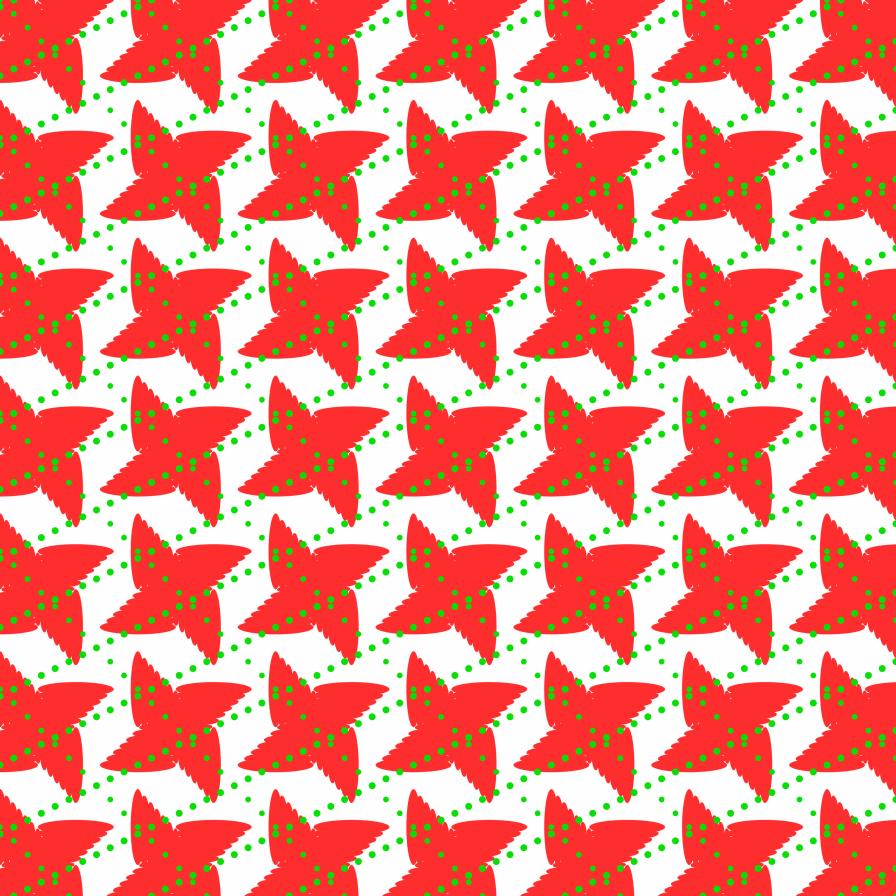
A three.js fragment shader for this pattern:

```glsl
// Red four-winged pinwheels on white in a square grid, crossed by rows of green dots.
// Each wing is a stack of shrinking ellipses, turned four times about the centre;
// the dots follow two families of slanted lines at evenly spaced columns.

varying vec2 vUv;

// All lengths below are in units of one repeat.
const float REPEATS = 6.5;
const vec2 STAR_CENTRE = vec2(0.275, 0.225);

const int FEATHERS = 7;
const float WING_RISE = 0.275;        // height of the longest feather above the centre
const float FEATHER_STEP = 0.0455;    // spacing between feathers
const float LONG_TIP = 0.55;          // reach of the longest feather
const float SHORT_TIP = 0.265;        // reach of the shortest feather
const float LONG_THICKNESS = 0.052;   // half thickness of the longest feather
const float SHORT_THICKNESS = 0.031;
const float CORE = 0.2;               // half width of the solid middle

const float COLUMN_STEP = 0.1;
const float COLUMN_START = 0.025;
const float BIG_DOT = 0.025;
const float SMALL_DOT = 0.0205;

const vec3 WHITE = vec3(1.0, 0.995, 0.995);
const vec3 RED = vec3(1.0, 0.18, 0.18);
const vec3 GREEN = vec3(0.03, 0.87, 0.02);

// Approximate signed distance to an ellipse
float ellipse(vec2 p, vec2 radii) {
  float k = length(p / radii);
  float slope = length(p / (radii * radii));
  return k * (k - 1.0) / max(slope, 1e-4);
}

// Feathers run from the vertical axis to the right, shortest at the bottom
float wing(vec2 p) {
  float d = 1.0;
  for (int i = 0; i < FEATHERS; i++) {
    float t = float(i) / float(FEATHERS - 1);
    float halfLength = 0.5 * mix(LONG_TIP, SHORT_TIP, t);
    float thickness = mix(LONG_THICKNESS, SHORT_THICKNESS, t);
    vec2 centre = vec2(halfLength, WING_RISE - FEATHER_STEP * float(i));
    d = min(d, ellipse(p - centre, vec2(halfLength, thickness)));
  }
  return d;
}

float star(vec2 p) {
  float d = max(abs(p.x), abs(p.y)) - CORE;
  for (int i = 0; i < 4; i++) {
    d = min(d, wing(p));
    p = vec2(-p.y, p.x);
  }
  return d;
}

// Wings reach past their cell, so all four surrounding stars are joined
float starGrid(vec2 p) {
  vec2 cell = fract(p);
  float d = 1.0;
  for (int y = 0; y < 2; y++) {
    for (int x = 0; x < 2; x++) {
      d = min(d, star(cell - vec2(float(x), float(y))));
    }
  }
  return d;
}

// Dots on parallel lines: one per column, climbing by rise at each column
float dotLines(vec2 p, float start, float rise, float gap, float radius) {
  float column = floor((p.x - COLUMN_START) / COLUMN_STEP + 0.5);
  float dx = p.x - COLUMN_START - column * COLUMN_STEP;
  float dy = p.y - start - rise * column;
  dy -= gap * floor(dy / gap + 0.5);
  return length(vec2(dx, dy)) - radius;
}

float coverage(float d, float blur) {
  return 1.0 - smoothstep(-blur, blur, d);
}

void main() {
  vec2 p = vUv * REPEATS - STAR_CENTRE;
  float blur = 0.7 * fwidth(p.x);

  float bigDots = dotLines(p, -0.125, 0.05, 0.5, BIG_DOT);
  float smallDots = dotLines(p, -0.025, -0.1, 1.0, SMALL_DOT);

  vec3 colour = mix(WHITE, RED, coverage(starGrid(p), blur));
  colour = mix(colour, GREEN, coverage(min(bigDots, smallDots), blur));
  gl_FragColor = vec4(colour, 1.0);
}
```
